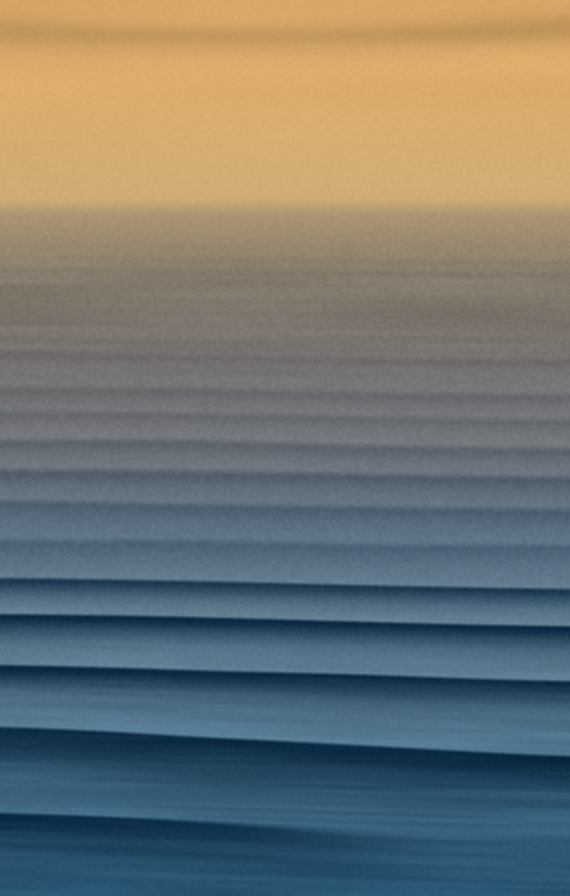
This background is drawn by a Shadertoy shader. Its source:

```glsl
// Hazy amber sky over a long blue sea with soft, slanting swells.
#define HORIZON 0.232
#define WAVES 12
#define STOPS 11
#define GRAIN 0.035
#define STREAK 0.045
#define RIPPLE 0.05
#define CREST_GLOW 0.045

const vec3 HAZE_SHADOW = vec3(0.29, 0.31, 0.34);
const vec3 DEEP_SHADOW = vec3(0.015, 0.135, 0.235);

// Colour in rgb, depth below the top edge in w.
const vec4 tones[STOPS] = vec4[](
    vec4(0.84, 0.65, 0.40, 0.00), vec4(0.87, 0.68, 0.42, 0.08),
    vec4(0.81, 0.67, 0.45, 0.222), vec4(0.67, 0.58, 0.45, 0.24),
    vec4(0.52, 0.48, 0.42, 0.31), vec4(0.46, 0.44, 0.43, 0.39),
    vec4(0.45, 0.46, 0.48, 0.49), vec4(0.37, 0.45, 0.52, 0.59),
    vec4(0.37, 0.48, 0.56, 0.72), vec4(0.29, 0.44, 0.54, 0.84),
    vec4(0.16, 0.34, 0.46, 1.00));

// Swells, far to near: depth at the left edge, fall to the right,
// thickness of the shaded face, and strength of the shade.
const float crestDepth[WAVES] = float[](0.393, 0.433, 0.459, 0.490, 0.523,
    0.560, 0.602, 0.646, 0.685, 0.742, 0.813, 0.908);
const float crestFall[WAVES] = float[](0.009, 0.007, 0.010, 0.010, 0.010,
    0.008, 0.007, 0.011, 0.015, 0.019, 0.031, 0.032);
const float faceWidth[WAVES] = float[](0.008, 0.011, 0.011, 0.014, 0.016,
    0.017, 0.020, 0.017, 0.022, 0.025, 0.046, 0.043);
const float faceShade[WAVES] = float[](0.34, 0.40, 0.36, 0.42, 0.46,
    0.36, 0.27, 0.80, 0.97, 0.97, 0.94, 0.88);

float hash(vec2 p) {
    vec3 q = fract(vec3(p.xyx) * 0.1031);
    q += dot(q, q.yzx + 33.33);
    return fract((q.x + q.y) * q.z);
}

float noise(vec2 p) {
    vec2 cell = floor(p), f = fract(p);
    f = f * f * (3.0 - 2.0 * f);
    return mix(mix(hash(cell), hash(cell + vec2(1, 0)), f.x),
               mix(hash(cell + vec2(0, 1)), hash(cell + vec2(1, 1)), f.x), f.y);
}

vec3 baseTone(float depth) {
    vec3 color = tones[0].rgb;
    for (int i = 1; i < STOPS; i++) {
        float blend = clamp((depth - tones[i - 1].w) / (tones[i].w - tones[i - 1].w), 0.0, 1.0);
        color = mix(color, tones[i].rgb, blend);
    }
    return color;
}

// Dusky cloud band near the top, drooping in the middle.
vec3 addCloud(vec3 color, float x, float depth) {
    float center = 0.036 + 0.012 * sin(3.0 * x) - 0.006 * x;
    float wisps = noise(vec2(x * 3.0, depth * 55.0));
    float band = exp(-pow((depth - center) / 0.018, 2.0));
    color *= 1.0 - band * (0.06 + 0.07 * wisps);
    return color + 0.025 * (noise(vec2(x * 2.0 + 7.0, depth * 30.0)) - 0.5);
}

vec3 addSwells(vec3 color, float x, float depth) {
    float nearness = smoothstep(0.60, 0.66, depth);
    vec3 shadow = mix(HAZE_SHADOW, DEEP_SHADOW, smoothstep(0.40, 0.67, depth));
    float shade = 0.0, glow = 0.0;
    float slope = mix(x, smoothstep(0.05, 1.0, x), 0.4);
    for (int i = 0; i < WAVES; i++) {
        float wobble = 0.003 * (noise(vec2(x * 3.0, float(i) * 9.7)) - 0.5);
        float offset = depth - crestDepth[i] - crestFall[i] * slope - wobble;
        float edge = mix(0.005, 0.0022, nearness) + 0.5 / iResolution.y;
        float face = pow(max(offset, 0.0) / faceWidth[i], 1.6);
        float strength = faceShade[i];
        // The nearest swell dissolves toward the right.
        if (i == WAVES - 1) {
            strength *= 1.0 - 0.72 * smoothstep(0.35, 0.85, x);
            edge += 0.008 * smoothstep(0.2, 0.8, x);
        }
        shade = max(shade, strength * smoothstep(-edge, edge, offset) * exp(-face));
        glow += strength * exp(-abs(offset) / 0.012) * smoothstep(edge, -edge, offset);
    }
    return mix(color + CREST_GLOW * glow, shadow, shade);
}

void mainImage(out vec4 fragColor, in vec2 fragCoord) {
    vec2 uv = fragCoord / iResolution.xy;
    float depth = 1.0 - uv.y;
    vec3 color = baseTone(depth);
    if (depth < HORIZON) color = addCloud(color, uv.x, depth);
    color = addSwells(color, uv.x, depth);

    // Thin distant ripples, then blurred streaks on the near water.
    float far = smoothstep(0.25, 0.32, depth) * smoothstep(0.48, 0.34, depth);
    color += RIPPLE * far * (noise(vec2(uv.x * 2.5, (depth - 0.008 * uv.x) * 150.0)) - 0.5);
    float near = smoothstep(0.60, 0.85, depth);
    float streaks = noise(vec2(uv.x * 5.0, (depth - 0.02 * uv.x) * 210.0))
                  + noise(vec2(uv.x * 3.0 + 5.0, (depth - 0.02 * uv.x) * 75.0)) - 1.0;
    color += STREAK * near * streaks * vec3(0.8, 1.0, 1.1);

    // Film grain, quieter in the sky and on the near water.
    float grain = noise(uv * vec2(210.0, 330.0)) - 0.5;
    color += GRAIN * grain * mix(0.5, 1.0, smoothstep(0.2, 0.3, depth) * (1.0 - near));
    fragColor = vec4(clamp(color, 0.0, 1.0), 1.0);
}
```
